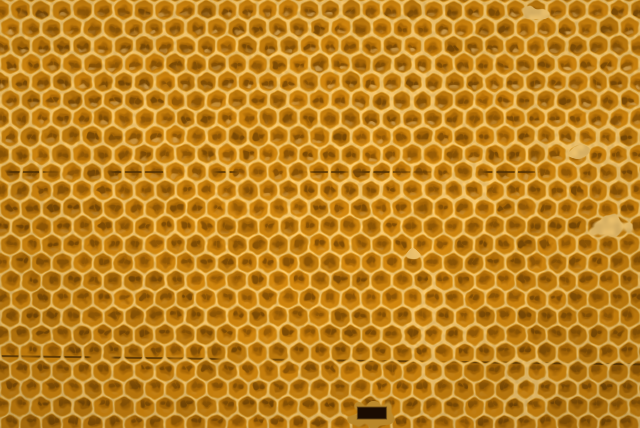
Give the GLSL for this pattern, as a WebGL 2 fragment shader.

```glsl
#version 300 es
precision highp float;
// Honeycomb: rows of rounded wax cells with shaded floors, worn walls and two wires.
uniform vec2 u_resolution;
out vec4 outColor;

const vec2 PITCH = vec2(0.0482, 0.0422);   // column and row spacing, canvas height = 1
const vec2 ANCHOR = vec2(0.530, 0.4707);   // centre of one cell
const vec2 HEX = vec2(1.0, 1.7320508);     // period of each of the two cell grids

const vec3 PALE_WAX = vec3(0.92, 0.75, 0.42);
const vec3 GOLD_WAX = vec3(0.86, 0.63, 0.20);
const vec3 AMBER = vec3(0.78, 0.50, 0.05);
const vec3 BROWN = vec3(0.64, 0.39, 0.02);
const vec3 DARK = vec3(0.48, 0.29, 0.02);
const vec3 GLINT = vec3(0.80, 0.61, 0.30);
const vec3 HOLE = vec3(0.11, 0.05, 0.01);

float hash(vec2 p) {
  vec3 q = fract(p.xyx * vec3(0.1031, 0.1030, 0.0973));
  q += dot(q, q.yzx + 33.33);
  return fract((q.x + q.y) * q.z);
}

float noise(vec2 p) {
  vec2 i = floor(p), f = fract(p);
  f = f * f * (3.0 - 2.0 * f);
  return mix(mix(hash(i), hash(i + vec2(1, 0)), f.x),
             mix(hash(i + vec2(0, 1)), hash(i + vec2(1, 1)), f.x), f.y);
}

vec2 noise2(vec2 p) {
  return vec2(noise(p + 40.0), noise(p + 90.0)) - 0.5;
}

// Offset from the centre of the nearest cell
vec2 hexLocal(vec2 q) {
  vec2 a = q - HEX * floor(q / HEX + 0.5);
  vec2 b = q - HEX * (floor(q / HEX) + 0.5);
  return dot(a, a) < dot(b, b) ? a : b;
}

// Hexagon radius with softened corners: about 0.5 on the cell border
float roundHex(vec2 c) {
  vec3 d = abs(vec3(c.x, dot(c, vec2(0.5, 0.866)), dot(c, vec2(0.5, -0.866))));
  return pow(dot(pow(d + 1e-4, vec3(11.0)), vec3(1.0)), 1.0 / 11.0);
}

// Soft spot: 1 inside the radius, 0 outside
float spot(vec2 c, float radius, float blur) {
  return 1.0 - smoothstep(radius - blur, radius + blur, length(c));
}

// Ragged lump of wax
float patchMask(vec2 p, vec2 centre, vec2 size) {
  float ragged = 0.9 * (noise(p * 55.0) - 0.5);
  return spot((p - centre) / size, 1.0 + ragged, 0.12);
}

// Thin, slightly sloping wire with gaps
float wireMask(vec2 p, float y, float slope, float aa) {
  float line = 1.0 - smoothstep(0.0008, 0.0015 + aa, abs(p.y - y - slope * p.x));
  return line * smoothstep(0.3, 0.55, noise(vec2(p.x * 17.0, y * 90.0)));
}

vec3 cellInterior(vec2 c, vec2 id, vec2 view, float top) {
  vec2 jitter = vec2(hash(id + 3.0), hash(id + 8.0)) - 0.5;
  vec2 wobble = 0.16 * noise2((c + id) * 4.5);
  vec2 floorPos = c + view * vec2(0.10, 0.16) + wobble - vec2(0.0, 0.04);

  // Shaded floor with one or two dark dimples
  vec3 col = mix(AMBER, BROWN, 0.9 * spot(floorPos, 0.29, 0.09));
  vec2 side = vec2(0.11 + 0.05 * jitter.x, 0.05 * jitter.y);
  float dimple = max(spot(floorPos - side, 0.12, 0.06),
                     spot(floorPos + side, 0.14 + 0.08 * jitter.y, 0.06));
  col = mix(col, DARK, dimple * (0.75 + 0.5 * jitter.x));

  // Upper wall in shade, lower wall catching light
  col = mix(col, BROWN, 0.5 * smoothstep(0.12, 0.42, c.y) * (1.0 - 0.5 * top));
  float shine = spot((c - vec2(0.25 * jitter.x, -0.22)) * vec2(0.8, 1.4) + wobble, 0.13, 0.08);
  col = mix(col, GLINT, shine * hash(id + 17.0) * mix(0.2, 1.0, top));
  return col * (0.95 + 0.1 * hash(id + 29.0));
}

void main() {
  vec2 p = gl_FragCoord.xy / u_resolution.y;
  float width = u_resolution.x / u_resolution.y;
  float aa = 1.0 / u_resolution.y;
  float soft = 0.6 * aa / PITCH.x;
  vec2 view = vec2(p.x / width, p.y) * 2.0 - 1.0;
  float top = smoothstep(0.3, 0.8, p.y);

  // Hand-built irregularity of the grid
  vec2 q = (p - ANCHOR) / PITCH * vec2(1.0, 0.866);
  q += 0.10 * noise2(q * 0.7) + 0.05 * noise2(q * 4.0);
  vec2 c = hexLocal(q);
  vec2 id = floor((q - c) * vec2(2.0, 1.1547) + 0.5);

  // Wall thickness grows in worn areas, mostly to the right
  float wear = smoothstep(0.62, 0.9, noise(p * 9.0 + 5.0)) * smoothstep(0.5, 1.1, p.x);
  float d = roundHex(c) + 0.045 * wear + 0.025 * (hash(id) - 0.5);
  float rim = mix(0.427, 0.412, top);
  float wall = smoothstep(rim - soft - 0.01, rim + soft + 0.01, d);
  float crest = smoothstep(rim + 0.005, rim + 0.075, d);

  vec3 col = cellInterior(c, id, view, top);
  float wires = max(wireMask(p, 0.598, 0.0, aa), wireMask(p, 0.168, -0.013, aa));
  col = mix(col, DARK * 0.65, 0.8 * wires);
  vec3 wax = mix(GOLD_WAX, PALE_WAX, crest) * (0.95 + 0.1 * noise(p * 130.0));
  col = mix(col, wax, wall);

  // Lumps of loose wax and the gap at the lower edge
  float lump = max(patchMask(p, vec2(1.426, 0.472), vec2(0.045, 0.024)),
                   patchMask(p, vec2(1.357, 0.645), vec2(0.024, 0.014)));
  lump = max(lump, patchMask(p, vec2(0.967, 0.405), vec2(0.020, 0.012)));
  lump = max(lump, patchMask(p, vec2(1.250, 0.968), vec2(0.028, 0.016)));
  col = mix(col, PALE_WAX * (0.92 + 0.12 * noise(p * 70.0)), lump);
  col = mix(col, GOLD_WAX * 0.9, patchMask(p, vec2(0.869, 0.030), vec2(0.052, 0.030)));
  vec2 gap = abs(p - vec2(0.869, 0.035)) - vec2(0.034, 0.014);
  col = mix(HOLE, col, smoothstep(-0.003, 0.003, max(gap.x, gap.y)));

  col *= 1.03 - 0.09 * dot(view, view) * (1.0 - 0.5 * top);
  outColor = vec4(col, 1.0);
}
```
